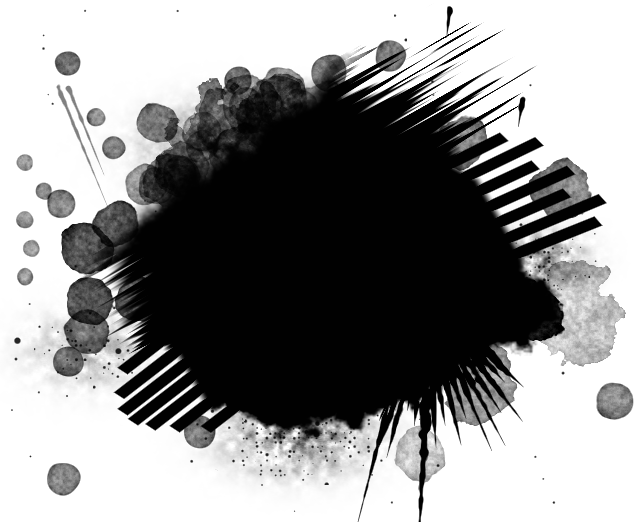
This background is drawn by a WebGL 1 fragment shader. Its source:

```glsl
precision highp float;
uniform vec2 u_resolution;
const vec2 CANVAS = vec2(7.68, 6.26);
const vec2 CENTER = vec2(3.9, 3.1);
const vec2 STROKE = vec2(0.866, -0.5);
const float INK = 0.005, DARK = 0.32, MID = 0.5, PALE = 0.8;
const float BAR_WIDTH = 0.068;
vec2 p;
float pixel, grain, ragged, light = 1.0, ink = 0.0;

float hash(vec2 q) { return fract(sin(dot(q, vec2(127.1, 311.7))) * 43758.5); }
float noise(vec2 q) {
  vec2 i = floor(q), f = fract(q);
  f = f * f * (3.0 - 2.0 * f);
  return mix(mix(hash(i), hash(i + vec2(1, 0)), f.x),
             mix(hash(i + vec2(0, 1)), hash(i + vec2(1, 1)), f.x), f.y);
}
float fbm(vec2 q) {
  float sum = 0.0, gain = 0.53;
  for (int i = 0; i < 4; i++) {
    sum += gain * noise(q);
    q = q * 2.1 + 7.3;
    gain *= 0.5;
  }
  return sum;
}
float cover(float d) { return clamp(0.5 - d / pixel, 0.0, 1.0); }
float glow(vec2 c, vec2 radius) {
  vec2 q = (p - c) / radius;
  return exp(-dot(q, q));
}
// Translucent grainy drop with a darker rim
void wash(float x, float y, float r, float tone) {
  vec2 c = vec2(x, y);
  float d = length(p - c) - r * (0.92 + 0.16 * noise(p * 1.1 / r + c * 9.0));
  d += 1.6 * max(r - 0.2, 0.0) * ragged;
  float shade = tone + grain - 0.22 * exp(-abs(d) * 35.0);
  light *= mix(1.0, clamp(shade, 0.0, 1.0), cover(d));
}
// Line thinning to a point at b
void taper(vec2 a, vec2 b, float w) {
  vec2 q = p - a, ab = b - a;
  float h = clamp(dot(q, ab) / dot(ab, ab), 0.0, 1.0);
  ink = max(ink, cover(length(q - ab * h) - w * (1.0 - h) * (0.5 + noise(p * 14.0))));
}
// Flat brush mark with a slanted tip
void bar(vec2 tip, vec2 dir, float len) {
  vec2 q = p - tip;
  float across = q.x * dir.y - q.y * dir.x;
  float along = dot(q, dir) + across * 0.35;
  ink = max(ink, cover(max(abs(across) - BAR_WIDTH, max(along, -along - len))));
}
// One random dot in each grid cell
float speckles(float scale, float density) {
  vec2 cell = floor(p * scale);
  vec2 spot = 0.3 + 0.4 * vec2(hash(cell + 3.7), hash(cell + 8.1));
  float d = length(fract(p * scale) - spot) - 0.08 - 0.22 * hash(cell + 5.3);
  return cover(d / scale) * step(hash(cell + scale), density);
}
// Solid centre with streaked ends
float brushBody() {
  vec2 q = p - CENTER;
  float u = dot(q, STROKE), v = dot(q, vec2(-STROKE.y, STROKE.x)), back = min(u, 0.0);
  float streak = mix(noise(vec2(u * 0.7, v * 26.0)), noise(vec2(u * 1.5, v * 50.0)), 0.4);
  float upper = 1.0 - smoothstep(-0.6, -0.15, v);
  float right = min(1.0 + 0.6 * (v + 1.65), 2.05) + 0.5 * ragged * smoothstep(1.1, 1.5, v)
              + 2.5 * streak * streak * upper;
  float left = -1.75 - 0.35 * smoothstep(-1.0, 0.2, v)
             - 0.9 * streak * (1.0 - smoothstep(-0.3, 0.1, v));
  float bottom = 2.0 - 0.25 * back * back + 0.5 * ragged;
  float top = -1.62 + 0.07 * back * back - 0.12 * max(u, 0.0) + 0.3 * ragged;
  float d = max(max(u - right, left - u), max(v - bottom, top - v));
  return 1.0 - smoothstep(-0.06, 0.07 + 0.22 * upper, d);
}
void main() {
  p = gl_FragCoord.xy / u_resolution * CANVAS;
  p.y = CANVAS.y - p.y;
  pixel = 1.3 * CANVAS.x / u_resolution.x;
  ragged = fbm(p * 4.0) - 0.5;
  grain = 0.36 * (fbm(p * 26.0) - 0.5) + 0.4 * ragged;
  // Overlapping washes along the upper left edge
  for (int i = 0; i < 18; i++) {
    float k = float(i), t = k / 17.0;
    vec2 c = mix(vec2(1.6, 2.1), vec2(3.5, 1.05), t) + 0.35 * vec2(hash(vec2(t, 1.3)), hash(vec2(t, 4.9)));
    wash(c.x, c.y - 0.4 * sin(3.14 * t) * mod(k, 2.0), 0.18 + 0.2 * hash(vec2(t, 7.7)), 0.64);
  }
  wash(1.88, 1.48, 0.25, MID); wash(2.86, 0.97, 0.17, MID);
  wash(3.95, 0.87, 0.22, MID); wash(2.6, 1.75, 0.65, 0.6);
  // Large washes
  wash(1.05, 3.0, 0.31, DARK); wash(1.4, 2.68, 0.28, DARK);
  wash(1.07, 3.6, 0.3, DARK); wash(1.05, 3.98, 0.26, MID);
  wash(1.65, 3.6, 0.28, DARK); wash(0.82, 4.34, 0.18, MID);
  wash(5.55, 1.7, 0.3, MID); wash(6.75, 2.28, 0.35, MID);
  wash(6.88, 3.75, 0.56, PALE); wash(6.38, 3.75, 0.4, 0.1);
  wash(5.75, 4.6, 0.45, 0.65); wash(5.05, 5.42, 0.32, PALE);
  // Separate drops
  wash(0.81, 0.76, 0.15, MID); wash(1.36, 1.77, 0.14, MID);
  wash(1.15, 1.41, 0.11, 0.6); wash(0.73, 2.45, 0.17, MID);
  wash(0.76, 5.74, 0.2, MID); wash(7.38, 4.8, 0.23, MID);
  wash(2.4, 5.18, 0.19, MID); wash(4.68, 0.67, 0.18, MID);
  for (int i = 0; i < 5; i++) {
    float k = float(i), t = k / 4.0;
    wash(0.3 + 0.3 * mod(k, 2.0) * (1.0 - t), mix(1.95, 3.32, t), 0.1, 0.65);
  }
  // Soft soot and speckles
  float low = glow(vec2(3.6, 5.2), vec2(0.75, 0.4));
  float side = glow(vec2(6.5, 3.13), vec2(0.45, 0.3));
  float corner = glow(vec2(1.1, 4.2), vec2(0.65, 0.4));
  float spread = low + side + 0.45 * corner;
  float soot = spread + glow(vec2(2.9, 1.8), vec2(0.9, 0.45));
  light *= 1.0 - clamp(0.8 * soot * (2.2 * fbm(p * 9.0) - 0.5), 0.0, 0.9);
  light *= 1.0 - 0.85 * max(speckles(18.0, 0.45 * spread + 0.006), speckles(8.0, 0.25 * spread));
  // Scratches and drips
  taper(vec2(0.7, 1.05), vec2(1.3, 2.5), 0.025);
  taper(vec2(0.82, 1.05), vec2(1.25, 2.1), 0.025);
  ink *= 0.5;
  taper(vec2(5.4, 0.1), vec2(5.36, 0.45), 0.03);
  taper(vec2(6.27, 1.2), vec2(6.22, 1.52), 0.035);
  taper(vec2(5.12, 4.7), vec2(5.02, 6.6), 0.07);
  taper(vec2(4.72, 4.6), vec2(4.26, 6.4), 0.035);
  for (int i = 0; i < 16; i++) {
    float t = float(i) / 15.0, angle = mix(0.75, 2.0, t), size = hash(vec2(t, 2.9));
    vec2 root = mix(vec2(5.7, 4.1), vec2(4.8, 4.5), t);
    taper(root, root + (0.5 + 0.8 * size) * vec2(cos(angle), sin(angle)), 0.1 - 0.05 * size);
  }
  // Bold brush marks at both ends
  for (int i = 0; i < 7; i++) {
    float k = float(i), t = k / 6.0;
    vec2 dir = normalize(vec2(0.9, mix(-0.45, -0.36, t)));
    bar(mix(vec2(6.05, 1.64), vec2(7.18, 2.65), t) + dir * 0.26 * mod(k, 2.0), dir, 1.5);
    vec2 tip = vec2(1.47 - 0.5 * t + 1.5 * t * t, 5.15 - 0.7 * pow(1.0 - t, 3.0));
    bar(tip, vec2(-0.79, 0.61), 1.1);
  }
  gl_FragColor = vec4(vec3(mix(light, INK, max(ink, brushBody()))), 1.0);
}
```
